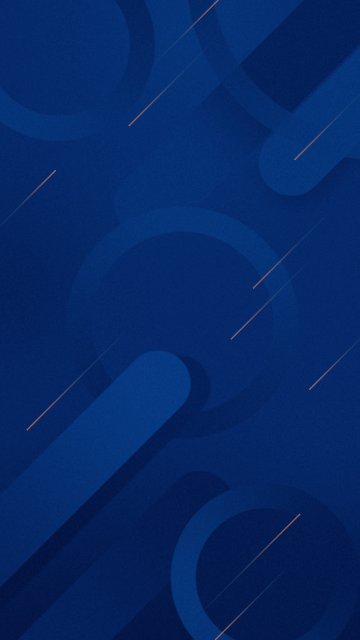
A WebGL 2 fragment shader for this background:

```glsl
#version 300 es
precision highp float;
// Deep blue abstract backdrop: shaded rings and long diagonal capsules with
// soft shadows, crossed by thin copper streaks. Everything is a distance
// function in units of canvas height, layered from back to front.
uniform vec2 u_resolution;
out vec4 fragColor;

const vec3 NIGHT = vec3(0.010, 0.075, 0.255);
const vec3 NAVY = vec3(0.015, 0.118, 0.340);
const vec3 ROYAL = vec3(0.020, 0.160, 0.415);
const vec3 AZURE = vec3(0.022, 0.215, 0.490);
const vec3 COPPER = vec3(0.86, 0.50, 0.36);
const vec3 TEAL = vec3(0.12, 0.30, 0.46);
const vec2 DIAGONAL = vec2(0.70711);

// Streaks: bright end (x, y) and signed length along the diagonal
const int STREAK_COUNT = 10;
const vec3 STREAKS[STREAK_COUNT] = vec3[](
    vec3(0.201, 0.803, 0.180), vec3(0.087, 0.734, -0.140),
    vec3(0.460, 0.750, 0.170), vec3(0.395, 0.549, 0.168),
    vec3(0.361, 0.470, 0.172), vec3(0.483, 0.391, 0.150),
    vec3(0.042, 0.328, 0.220), vec3(0.469, 0.197, -0.212),
    vec3(0.336, 0.000, 0.152), vec3(0.341, 1.000, -0.145));

float hash(vec2 cell) {
    vec3 h = fract(cell.xyx * 0.1031);
    h += dot(h, h.yzx + 33.33);
    return fract((h.x + h.y) * h.z);
}

float coverage(float dist, float blur) {
    return clamp(0.5 - dist / blur, 0.0, 1.0);
}

float glow(vec2 p, vec2 center, float size) {
    vec2 q = (p - center) / size;
    return exp(-dot(q, q));
}

// Capsule with one round end at "tip", running endlessly along "dir"
float capsule(vec2 p, vec2 tip, vec2 dir, float radius) {
    vec2 q = p - tip;
    return length(q - dir * max(dot(q, dir), 0.0)) - radius;
}

// Blends a ring that is brightest on the side facing "light"
vec3 addRing(vec3 base, vec2 p, vec2 center, float radius, vec2 light,
             vec3 dark, float alpha, float px) {
    vec2 q = p - center;
    float facing = 0.5 + 0.5 * dot(q / max(length(q), px), normalize(light));
    float dist = abs(length(q) - radius) - 0.0195;
    return mix(base, mix(dark, AZURE, facing), alpha * coverage(dist, px));
}

vec3 background(vec2 p) {
    vec3 color = mix(NIGHT, ROYAL, smoothstep(-0.12, 0.48, p.y));
    color = mix(color, AZURE, 0.75 * glow(p, vec2(0.31, 0.97), 0.17));
    color = mix(color, ROYAL, 0.80 * glow(p, vec2(0.50, 0.34), 0.17));
    color = mix(color, NAVY, 0.75 * glow(p, vec2(0.00, 0.55), 0.17));
    return mix(color, AZURE, 0.30 * glow(p, vec2(0.26, 0.72), 0.16));
}

vec3 addStreak(vec3 base, vec2 p, vec3 streak, float px) {
    vec2 q = p - streak.xy;
    float along = dot(q, DIAGONAL) / streak.z;
    float across = abs(dot(q, vec2(-DIAGONAL.y, DIAGONAL.x))) - 0.0008;
    float fade = step(0.0, along) * clamp(1.0 - along, 0.0, 1.0);
    vec3 tint = mix(COPPER, TEAL, smoothstep(0.1, 0.75, along));
    return mix(base, tint, coverage(across, px) * sqrt(fade) * 0.85);
}

void main() {
    vec2 p = gl_FragCoord.xy / u_resolution.y;
    float px = 1.5 / u_resolution.y;
    vec3 color = background(p);

    // Upper left ring
    color = addRing(color, p, vec2(0.091, 0.931), 0.1315, vec2(-0.6, -0.8), NAVY, 0.75, px);

    // Wide upper band, pale at its tip and dark toward the corner
    vec2 tip = vec2(0.234, 0.681);
    float reach = smoothstep(0.10, 0.27, dot(p - tip, DIAGONAL));
    vec3 tint = mix(mix(ROYAL, AZURE, 0.55), NAVY, reach);
    color = mix(color, tint, 0.85 * coverage(capsule(p, tip, DIAGONAL, 0.055), px));

    // Upper right capsule with its shadow, under a translucent ring
    tip = vec2(0.456, 0.746);
    float shade = capsule(p, tip + vec2(0.012, -0.012), DIAGONAL, 0.052);
    color = mix(color, NAVY, 0.75 * coverage(shade, 0.04));
    tint = mix(ROYAL, AZURE, 0.80);
    color = mix(color, tint, coverage(capsule(p, tip, DIAGONAL, 0.052), px));
    color = addRing(color, p, vec2(0.579, 1.039), 0.268, vec2(0.5, -0.85), NAVY, 0.8, px);

    // Central disc and ring
    vec2 center = vec2(0.285, 0.496);
    color = mix(color, ROYAL, 0.65 * coverage(length(p - center) - 0.142, px));
    color = addRing(color, p, center, 0.1615, vec2(0.25, 1.0), NAVY, 0.85, px);

    // Lower band, then the bright capsule and its hard shadow
    tip = vec2(0.3125, 0.212);
    reach = smoothstep(0.0, 0.30, dot(tip - p, DIAGONAL));
    tint = mix(mix(NIGHT, NAVY, 0.7), mix(NAVY, ROYAL, 0.4), reach);
    color = mix(color, tint, 0.9 * coverage(capsule(p, tip, -DIAGONAL, 0.052), px));
    tip = vec2(0.247, 0.401);
    reach = dot(tip - p, DIAGONAL);
    shade = capsule(p, tip + vec2(0.032, -0.006), -DIAGONAL, 0.050);
    tint = mix(NAVY, NIGHT, smoothstep(-0.05, 0.30, reach));
    color = mix(color, tint, 0.85 * coverage(shade, px * 2.0));
    tint = mix(AZURE * 1.04, mix(NAVY, ROYAL, 0.5), smoothstep(0.0, 0.42, reach));
    color = mix(color, tint, coverage(capsule(p, tip, -DIAGONAL, 0.051), px));

    // Lower right disc and ring
    center = vec2(0.414, 0.098);
    tint = mix(NIGHT, NAVY, 0.65);
    color = mix(color, tint, 0.8 * coverage(length(p - center) - 0.108, px));
    color = addRing(color, p, center, 0.1276, vec2(-1.0, -0.3), tint, 0.9, px);

    // Streaks and fine grain
    for (int i = 0; i < STREAK_COUNT; i++) color = addStreak(color, p, STREAKS[i], px);
    color += (hash(floor(p * 512.0)) - 0.5) * vec3(0.008, 0.018, 0.026);
    fragColor = vec4(clamp(color, 0.0, 1.0), 1.0);
}
```
